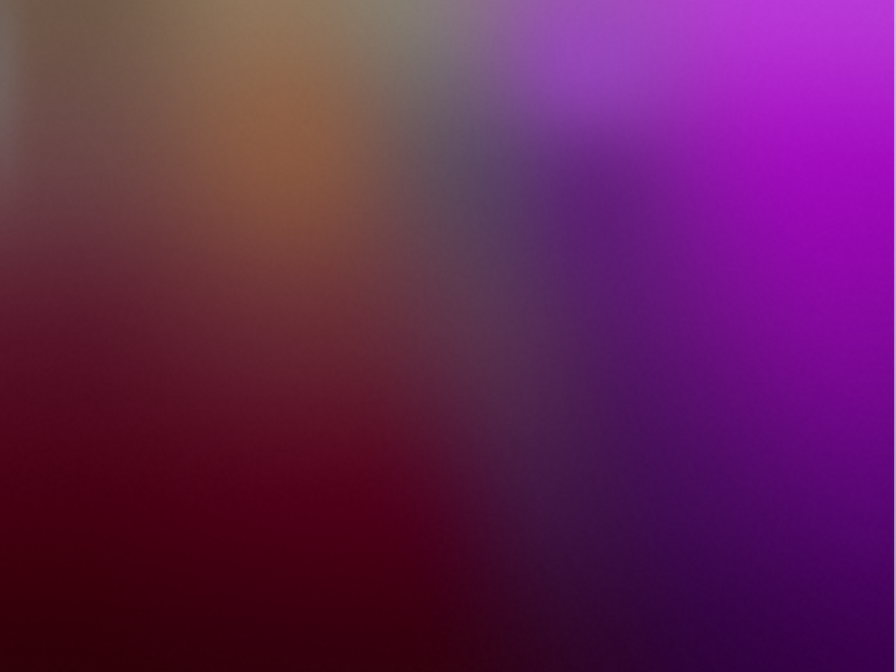
A Shadertoy shader for this background:

```glsl
// A blurred wash of coloured light: five vertical curtains, each a smooth
// five-stop gradient, blend sideways along leaning boundaries. Soft glows,
// a thin pale right border and faint grain finish the surface.

const float LEAN = 0.18;          // sideways drift of the curtains with height
const float LEAN_PIVOT = 0.6;     // height at which the drift is zero
const float GRAIN_AMOUNT = 0.010;
const float GRAIN_CELLS = 240.0;  // grain cells per canvas height
const float BORDER_START = 0.9975;
const float BORDER_OPACITY = 0.75;

const vec3 EMBER = vec3(0.57, 0.36, 0.24);
const vec3 LILAC = vec3(0.62, 0.27, 0.80);
const vec3 PLUM  = vec3(0.36, 0.09, 0.44);
const vec3 HAZE  = vec3(0.47, 0.46, 0.47);
const vec3 PALE  = vec3(0.90, 0.86, 0.93);

// Gradient stops run from the bottom to the top of the canvas.
const vec3 CRIMSON[5] = vec3[5](
    vec3(0.18, 0.00, 0.03), vec3(0.27, 0.00, 0.07), vec3(0.34, 0.08, 0.16),
    vec3(0.41, 0.26, 0.27), vec3(0.43, 0.34, 0.28));
const vec3 AMBER[5] = vec3[5](
    vec3(0.20, 0.00, 0.05), vec3(0.31, 0.00, 0.10), vec3(0.40, 0.16, 0.20),
    vec3(0.51, 0.33, 0.26), vec3(0.56, 0.46, 0.36));
const vec3 SLATE[5] = vec3[5](
    vec3(0.18, 0.02, 0.15), vec3(0.25, 0.09, 0.25), vec3(0.34, 0.20, 0.31),
    vec3(0.36, 0.30, 0.37), vec3(0.51, 0.49, 0.45));
const vec3 VIOLET[5] = vec3[5](
    vec3(0.18, 0.01, 0.22), vec3(0.24, 0.05, 0.30), vec3(0.30, 0.10, 0.37),
    vec3(0.36, 0.19, 0.46), vec3(0.55, 0.38, 0.60));
const vec3 MAGENTA[5] = vec3[5](
    vec3(0.23, 0.00, 0.30), vec3(0.35, 0.02, 0.45), vec3(0.51, 0.03, 0.61),
    vec3(0.63, 0.05, 0.74), vec3(0.72, 0.22, 0.84));

// Catmull-Rom interpolation through evenly spaced gradient stops.
vec3 gradient(vec3 stops[5], float height) {
    float position = clamp(height, 0.0, 1.0) * 4.0;
    int i = min(int(position), 3);
    float t = position - float(i);
    vec3 a = stops[max(i - 1, 0)];
    vec3 b = stops[i];
    vec3 c = stops[i + 1];
    vec3 d = stops[min(i + 2, 4)];
    return b + 0.5 * t * (c - a + t * (2.0 * a - 5.0 * b + 4.0 * c - d
             + t * (3.0 * (b - c) + d - a)));
}

float glow(vec2 p, vec2 center, vec2 radius) {
    vec2 d = (p - center) / radius;
    return exp(-dot(d, d));
}

float hash(vec2 p) {
    p = fract(p * vec2(0.1031, 0.1137));
    p += dot(p, p.yx + 33.33);
    return fract((p.x + p.y) * p.x * 17.0);
}

float valueNoise(vec2 p) {
    vec2 cell = floor(p);
    vec2 f = fract(p);
    f = f * f * (3.0 - 2.0 * f);
    return mix(mix(hash(cell), hash(cell + vec2(1, 0)), f.x),
               mix(hash(cell + vec2(0, 1)), hash(cell + vec2(1, 1)), f.x), f.y);
}

void mainImage(out vec4 fragColor, in vec2 fragCoord) {
    vec2 uv = fragCoord / iResolution.xy;

    // Curtains, blended from left to right
    float across = uv.x + LEAN * (uv.y - LEAN_PIVOT) * smoothstep(0.1, 0.5, uv.x);
    vec3 color = gradient(CRIMSON, uv.y);
    color = mix(color, gradient(AMBER, uv.y), smoothstep(0.06, 0.34, across));
    color = mix(color, gradient(SLATE, uv.y), smoothstep(0.34, 0.57, across));
    color = mix(color, gradient(VIOLET, uv.y), smoothstep(0.50, 0.71, across));
    color = mix(color, gradient(MAGENTA, uv.y), smoothstep(0.59, 0.94, across));

    // Local glows and the haze on the upper left edge
    color = mix(color, EMBER, 0.4 * glow(uv, vec2(0.32, 0.80), vec2(0.09, 0.13)));
    color = mix(color, LILAC, 0.55 * glow(uv, vec2(0.66, 0.91), vec2(0.09, 0.11)));
    color = mix(color, PLUM, 0.4 * glow(uv, vec2(0.67, 0.68), vec2(0.07, 0.12)));
    color = mix(color, HAZE, 0.4 * glow(uv, vec2(0.0, 0.90), vec2(0.025, 0.16)));

    // Grain and pale right border
    vec2 grainPoint = fragCoord / iResolution.y * GRAIN_CELLS;
    color += GRAIN_AMOUNT * (valueNoise(grainPoint) - 0.5);
    float edge = 1.0 / iResolution.x;
    float border = smoothstep(BORDER_START, BORDER_START + edge, uv.x);
    color = mix(color, PALE, BORDER_OPACITY * border);

    fragColor = vec4(clamp(color, 0.0, 1.0), 1.0);
}
```
